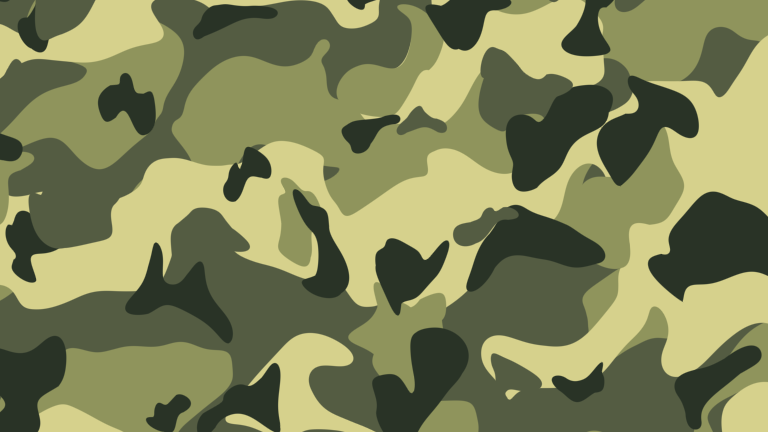
Reproduce this pattern procedurally as a Shadertoy shader.

```glsl
// Woodland camouflage: wavy patches of green, olive and cream, cut from
// warped gradient noise, under scattered bent blobs ("beans") that lean
// up to the right. Each layer is a signed field painted over the last.

#define PATCH_SCALE 3.2   // noise cells per canvas height
#define PATCH_LEAN 0.35   // direction of the long patches, radians
#define CREAM_LEVEL -0.008
#define OLIVE_LEVEL -0.03
#define WARP_SCALE 4.6
#define WARP_AMOUNT 0.12
#define BEAN_LENGTH 0.21  // half length, in cells
#define BEAN_RADIUS 0.148 // in cells
#define EDGE_WIDTH 0.8    // half width of the smooth edge

const vec3 CREAM = vec3(0.84, 0.82, 0.55);
const vec3 OLIVE = vec3(0.56, 0.58, 0.36);
const vec3 GREEN = vec3(0.33, 0.36, 0.26);
const vec3 BLACK = vec3(0.16, 0.20, 0.15);

// Integer hash: three random values in 0..1 for a cell and a seed
vec3 hash(vec2 cell, float seed) {
    uvec3 v = uvec3(ivec3(cell, seed)) * 1664525u + 1013904223u;
    v.x += v.y * v.z; v.y += v.z * v.x; v.z += v.x * v.y;
    v ^= v >> 16u;
    v.x += v.y * v.z; v.y += v.z * v.x; v.z += v.x * v.y;
    return vec3(v >> 8u) / float(1 << 24);
}

mat2 rotation(float angle) {
    float c = cos(angle), s = sin(angle);
    return mat2(c, s, -s, c);
}

// Gradient noise centred on zero
float slope(vec2 cell, vec2 offset, float seed) {
    return dot(normalize(hash(cell, seed).xy - 0.5), offset);
}

float noise(vec2 p, float seed) {
    vec2 i = floor(p), f = p - i, e = vec2(1.0, 0.0);
    vec2 u = f * f * f * (f * (f * 6.0 - 15.0) + 10.0);
    return mix(mix(slope(i, f, seed), slope(i + e, f - e, seed), u.x),
               mix(slope(i + e.yx, f - e.yx, seed),
                   slope(i + 1.0, f - 1.0, seed), u.x), u.y);
}

// Stretched, leaning patches: positive inside
float patches(vec2 p, float seed) {
    vec2 q = p * rotation(PATCH_LEAN) * vec2(0.7, 1.15) * PATCH_SCALE;
    return noise(q, seed) + 0.45 * noise(rotation(0.9) * q * 1.9 + 0.37, seed + 1.0);
}

float smoothMin(float a, float b, float k) {
    float h = max(k - abs(a - b), 0.0) / k;
    return min(a, b) - 0.25 * k * h * h;
}

// One bean in cell units: a bent capsule of uneven radius with a side lobe
float bean(vec2 q, vec3 look, float side) {
    float size = 0.65 + 0.75 * look.x * look.x;
    q = q * rotation(look.y * 1.1 - 0.05) / size;
    float along = q.x / BEAN_LENGTH;
    q.y += 0.08 * sin(2.0 * along + 6.28 * look.z);
    float t = clamp(along, -1.0, 1.0);
    float radius = BEAN_RADIUS * (1.0 + 0.3 * cos(2.6 * t + 17.0 * look.z));
    float body = length(q - vec2(t * BEAN_LENGTH, 0.0)) - radius;
    vec2 lobe = vec2((side * 2.0 - 1.0) * BEAN_LENGTH, 1.2 * BEAN_RADIUS);
    float knob = length(q - lobe) - 0.55 * BEAN_RADIUS;
    return size * smoothMin(body, knob, 0.6 * BEAN_RADIUS);
}

// Scattered beans on staggered rows: positive inside
float beans(vec2 p, float cellSize, float keep, float seed) {
    p /= cellSize;
    float d = 0.1;
    for (int j = -1; j <= 1; j++) {
        float row = floor(p.y) + float(j);
        float shift = hash(vec2(row, 7.0), seed).x;
        for (int i = -1; i <= 1; i++) {
            vec2 cell = vec2(floor(p.x - shift) + float(i), row);
            vec3 place = hash(cell, seed + 1.0);
            if (place.z > keep) continue;
            vec2 centre = cell + vec2(shift, 0.0) + 0.5 + 0.5 * (place.xy - 0.5);
            vec3 look = hash(cell, seed + 2.0);
            d = min(d, bean(p - centre, look, fract(place.x * 7.0)));
        }
    }
    return -d;
}

// Paint a colour where the field is positive, with a smooth edge
vec3 paint(vec3 under, vec3 colour, float field) {
    float w = EDGE_WIDTH * max(length(vec2(dFdx(field), dFdy(field))), 1e-5);
    return mix(under, colour, smoothstep(-w, w, field));
}

void mainImage(out vec4 fragColor, in vec2 fragCoord) {
    vec2 p = fragCoord / iResolution.y;
    vec2 w = p * WARP_SCALE + 0.21;
    p += WARP_AMOUNT * vec2(noise(w, 1.0), noise(w, 2.0));

    // Large patches, then beans
    vec3 colour = paint(GREEN, OLIVE, patches(p, 10.0) - OLIVE_LEVEL);
    colour = paint(colour, CREAM, patches(p + 3.3, 20.0) - CREAM_LEVEL);
    colour = paint(colour, OLIVE, beans(p, 0.36, 0.42, 30.0));
    colour = paint(colour, BLACK, beans(p + 1.7, 0.32, 1.0, 40.0));
    colour = paint(colour, GREEN, beans(p + 5.1, 0.30, 0.40, 50.0));
    fragColor = vec4(colour, 1.0);
}
```
